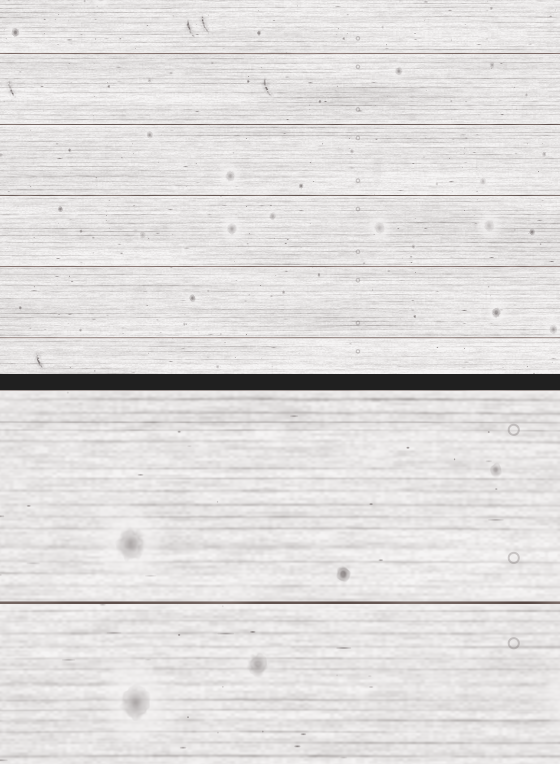
Top, the full canvas; bottom, a detail of the centre.
Write a Shadertoy shader that draws this texture.

```glsl
// Whitewashed horizontal planks: six rows parted by thin dark seams.
// Stretched noise and wavy grooves make the grain; jittered cells scatter
// knots, scars and pores; a column of nail heads crosses every board.

const float PITCH = 0.1902;         // board height, canvas height = 1
const float FIRST_SEAM = 0.0967;    // height of the lowest seam
const float SEAM_HALF = 0.0011;
const float GROOVES = 17.0;         // grooves per board
const float GRAIN_CONTRAST = 0.72;
const float KNOT_CELL = 0.17;       // one knot candidate per cell
const float SCAR_SHARE = 0.10;      // share of candidates that are scars
const vec2 PORE_CELL = vec2(0.034, 0.0127);
const float PORE_SHARE = 0.10;
const float NAIL_X = 0.957;
const float NAIL_RADIUS = 0.0045;
const vec2 NAIL_ROWS = vec2(0.21, 0.81);
const vec3 PAINT = vec3(0.962, 0.956, 0.955);
const vec3 WEAR = vec3(0.60, 0.58, 0.575);
const vec3 KNOT = vec3(0.42, 0.39, 0.39);
const vec3 SEAM_BROWN = vec3(0.36, 0.27, 0.25);
const vec3 SEAM_GREY = vec3(0.29, 0.28, 0.27);

float hash(vec2 p) {
    vec3 q = fract(vec3(p.xyx) * 0.1031);
    q += dot(q, q.yzx + 33.33);
    return fract((q.x + q.y) * q.z);
}

float noise(vec2 p) {
    vec2 i = floor(p), f = fract(p);
    f = f * f * (3.0 - 2.0 * f);
    return mix(mix(hash(i), hash(i + vec2(1, 0)), f.x),
               mix(hash(i + vec2(0, 1)), hash(i + vec2(1, 1)), f.x), f.y);
}

// Wear of the paint along the grain: 0 is fresh, 1 is worn through
float grain(vec2 p, float board, float v) {
    vec2 seed = vec2(board * 17.3 + 40.0, board * 5.1 + 20.0);
    float bend = 0.0010 * sin(p.x * 3.0 + board * 2.0)
               + 0.0004 * sin(p.x * 11.0 + board * 4.0);
    float y = p.y + bend;
    float worn = noise(vec2(p.x * 2.3, y * 13.0) + seed);
    float fibre = noise(vec2(p.x * 40.0, y * 330.0) + seed);
    float streak = noise(vec2(p.x * 2.0, y * 130.0) + seed);
    float speck = noise(p * vec2(260.0, 400.0) + seed);
    float k = (v + bend / PITCH) * GROOVES + 0.9 * noise(vec2(v * 9.0, board + 30.0));
    float groove = pow(0.5 + 0.5 * cos(6.2832 * k), 7.0);
    groove *= noise(vec2(p.x * 5.0, floor(k + 0.5) * 3.7) + seed);
    groove *= 0.55 + 0.9 * noise(vec2(p.x * 70.0, y * 250.0) + seed);
    float wear = 0.24 * fibre * fibre + 0.20 * streak + 0.20 * speck
               + groove * (0.25 + 0.5 * worn) + 0.20 * worn * worn - 0.15;
    return GRAIN_CONTRAST * wear;
}

// x: darkness of knots and scars, y: bare paint halo around large knots
vec2 knots(vec2 p, float board, float v, float px) {
    vec2 result = vec2(0.0);
    float cell = floor(p.x / KNOT_CELL);
    float rough = noise(p * 260.0 + 9.0);
    for (int i = -1; i <= 1; i++) {
        vec2 id = vec2(cell + float(i) + 11.0, board * 7.0 + 23.0);
        float size = hash(id + 3.1), kind = hash(id + 8.7);
        vec2 at = vec2((id.x - 11.0 + hash(id)) * KNOT_CELL,
                       mix(0.1, 0.9, hash(id + 5.3)) * PITCH);
        vec2 q = vec2(p.x, v * PITCH) - at;
        if (kind < SCAR_SHARE) {
            // Slanted, slightly curved split
            float span = 1.0 - smoothstep(0.010, 0.028, abs(q.y));
            float d = abs(q.x + 0.35 * q.y - 9.0 * q.y * q.y);
            float line = 1.0 - smoothstep(0.0003, 0.0016 + px, d);
            float stain = 0.3 * (1.0 - smoothstep(0.0, 0.014, d));
            result.x = max(result.x, span * rough * (0.75 * line + stain));
        } else {
            // Smudged disc with a small dark heart and a thin broken rim
            float radius = mix(0.004, 0.014, size * size * size);
            float d = length(q * vec2(1.0, 0.85)) / radius + (rough - 0.5) * 0.35;
            float body = 1.0 - smoothstep(0.5, 1.15, d);
            float heart = 1.0 - smoothstep(0.1, 0.6, d);
            float rim = 1.0 - smoothstep(0.0, 0.25, abs(d - 0.85));
            float depth = mix(0.35, 0.9, hash(id + 6.4));
            float mark = body * (0.25 + 0.4 * rough) + 0.45 * heart + 0.2 * rim * rough;
            result.x = max(result.x, min(mark, 1.0) * depth);
            result.y = max(result.y, smoothstep(0.006, 0.012, radius)
                     * (1.0 - smoothstep(1.0, 3.0, d)));
        }
    }
    return result;
}

// Tiny dark dashes in a jittered grid
float pores(vec2 p, float px) {
    vec2 id = floor(p / PORE_CELL) + 7.0;
    vec2 jitter = 0.3 + 0.4 * vec2(hash(id), hash(id + 4.2));
    vec2 q = abs((fract(p / PORE_CELL) - jitter) * PORE_CELL);
    float reach = 0.007 * pow(hash(id + 2.6), 3.0);
    float taper = 1.0 - 0.7 * smoothstep(0.0, reach + 0.001, q.x);
    q.x = max(q.x - reach, 0.0);
    float dash = 1.0 - smoothstep(0.0002, 0.0008 + px * 0.6, length(q));
    return dash * taper * step(hash(id + 9.5), PORE_SHARE) * (0.15 + 0.55 * hash(id + 1.3));
}

void mainImage(out vec4 fragColor, in vec2 fragCoord) {
    float px = 1.0 / iResolution.y;
    vec2 p = fragCoord * px;
    float rows = (p.y - FIRST_SEAM) / PITCH;
    float board = floor(rows), v = fract(rows);

    // Painted wood with its marks
    vec2 knot = knots(p, board, v, px);
    float wear = grain(p, board, v) * (1.0 - 0.6 * knot.y);
    vec3 col = mix(PAINT, WEAR, clamp(wear, 0.0, 1.0));
    col = mix(col, KNOT, max(knot.x, pores(p, px)));

    // Nail heads: faint rings, two to a board
    float rowGap = min(abs(v - NAIL_ROWS.x), abs(v - NAIL_ROWS.y)) * PITCH;
    float ring = abs(length(vec2(p.x - NAIL_X, rowGap)) - NAIL_RADIUS);
    col = mix(col, KNOT, 0.3 * (1.0 - smoothstep(0.0003, 0.0006 + px, ring)));

    // Seams, with a pale worn edge on each side
    float seamId = floor(rows + 0.5);
    float gap = abs(rows - seamId) * PITCH;
    col = mix(col, PAINT, 0.4 * (1.0 - smoothstep(0.002, 0.008, gap)));
    vec3 seamColor = mix(SEAM_GREY, SEAM_BROWN, hash(vec2(seamId + 12.0, 3.0)));
    seamColor += 0.16 * noise(vec2(p.x * 30.0, seamId + 15.0));
    float seam = 1.0 - smoothstep(SEAM_HALF - 0.5 * px, SEAM_HALF + 0.5 * px, gap);
    fragColor = vec4(mix(col, seamColor, seam), 1.0);
}
```
